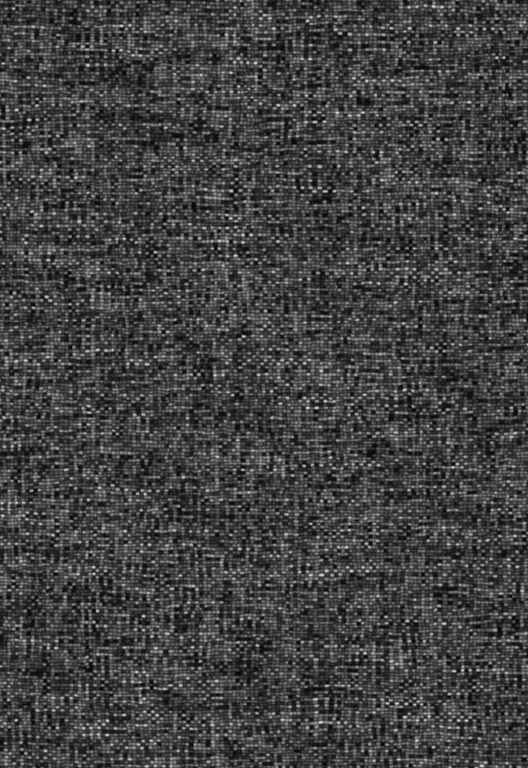
A Shadertoy shader for this texture:

```glsl
// Charcoal melange cloth: a fine plain weave of mottled grey yarns with horizontal slubs.

const vec2 THREADS = vec2(184.0, 226.0);  // threads per canvas height, warp and weft
const vec3 DARK_YARN = vec3(0.068, 0.068, 0.074);
const vec3 LIGHT_YARN = vec3(0.75);
const float YARN_CONTRAST = 1.75;
const float YARN_GAMMA = 1.1;
const float GAP_SHADE = 0.18;             // light left between threads
const float WEFT_GAIN = 1.15;
const float WARP_GAIN = 0.87;
const float WEFT_SLUB = 0.27;             // share of long streaks in each yarn
const float WARP_SLUB = 0.22;
const float WOBBLE = 1.3;                 // shared thread drift, in threads
const vec2 JITTER = vec2(0.4, 0.5);       // drift of single threads, in threads
const float CLOUD = 0.075;                // strength of broad uneven patches
const float SOFTNESS = 0.0025;            // filter width, in canvas heights
const int SAMPLES = 4;                    // antialiasing grid per axis

float hash(vec2 p) {
    return fract(sin(dot(p, vec2(127.1, 311.7))) * 43758.5453);
}

float valueNoise(vec2 p) {
    vec2 i = floor(p);
    vec2 f = fract(p);
    f = f * f * (3.0 - 2.0 * f);
    float low = mix(hash(i), hash(i + vec2(1, 0)), f.x);
    float high = mix(hash(i + vec2(0, 1)), hash(i + vec2(1, 1)), f.x);
    return mix(low, high, f.y);
}

// Mottled lightness of one yarn, varying along its length
float yarnTone(float along, float thread, float seed, float slubShare) {
    float slub = valueNoise(vec2(along / 11.0 + seed, thread));
    float fleck = valueNoise(vec2(along / 2.4 + seed * 3.0, thread + 400.0));
    float fibre = valueNoise(vec2(along * 1.1 + seed, thread + 800.0));
    float tone = mix(mix(fleck, fibre, 0.45), slub, slubShare);
    return clamp(0.5 + (tone - 0.5) * YARN_CONTRAST, 0.0, 1.0);
}

vec3 weave(vec2 uv) {
    // Drifting threads, first together and then one by one
    vec2 p = uv * THREADS;
    p.x += WOBBLE * valueNoise(uv * vec2(30.0, 9.0));
    p.y += WOBBLE * valueNoise(uv * vec2(9.0, 30.0) + 50.0);
    p.y += JITTER.y * (valueNoise(vec2(p.x * 0.5, p.y / 4.0) + 200.0) - 0.5);
    p.x += JITTER.x * (valueNoise(vec2(p.x / 5.0, floor(p.y) + 300.0)) - 0.5);
    vec2 cell = floor(p);
    vec2 local = 2.0 * fract(p) - 1.0;
    vec2 dip = local * local;

    // Alternate weft and warp, each rounded across and sinking at its ends
    float tone, relief, gain;
    if (mod(cell.x + cell.y, 2.0) < 0.5) {
        tone = yarnTone(p.x, cell.y, 17.0, WEFT_SLUB);
        relief = (1.0 - dip.y) * (1.0 - 0.35 * dip.x);
        gain = WEFT_GAIN;
    } else {
        tone = yarnTone(p.y, cell.x, 91.0, WARP_SLUB);
        relief = (1.0 - 0.6 * dip.y) * (1.0 - 0.7 * dip.x);
        gain = WARP_GAIN;
    }
    float shade = mix(GAP_SHADE, 1.0, relief) * gain;

    // Broad patches and bands of neighbouring rows
    float patches = valueNoise(uv * vec2(7.0, 16.0)) - 0.5;
    float bands = valueNoise(uv * vec2(12.0, 90.0) + 30.0) - 0.5;
    shade *= 1.0 + CLOUD * (patches + 4.0 * bands);
    return mix(DARK_YARN, LIGHT_YARN, pow(tone, YARN_GAMMA)) * shade;
}

void mainImage(out vec4 fragColor, in vec2 fragCoord) {
    vec2 uv = fragCoord / iResolution.y;
    vec3 cloth = vec3(0.0);
    for (int y = 0; y < SAMPLES; y++) {
        for (int x = 0; x < SAMPLES; x++) {
            vec2 offset = (vec2(x, y) + 0.5) / float(SAMPLES) - 0.5;
            cloth += weave(uv + offset * SOFTNESS);
        }
    }
    fragColor = vec4(cloth / float(SAMPLES * SAMPLES), 1.0);
}
```
